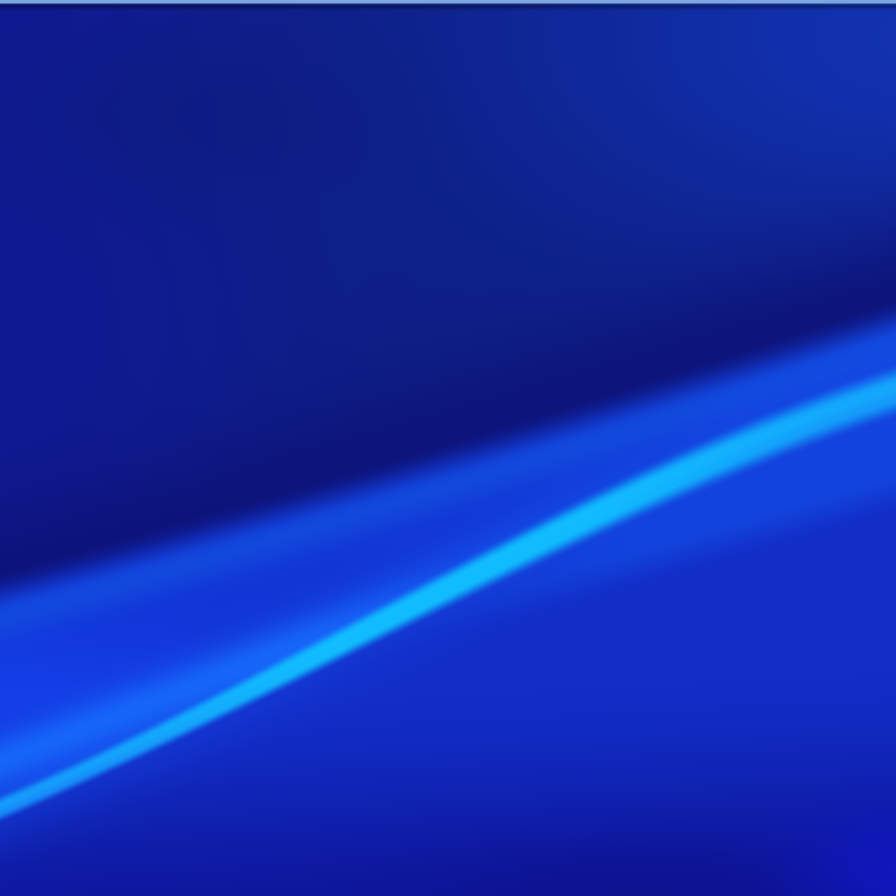
Write a three.js fragment shader that draws this background.

```glsl
// Draws a deep blue backdrop crossed by a soft rising band and a bright cyan light streak.
varying vec2 vUv;

// Soft bell of height 1 around zero.
float bell(float d, float width) {
  return exp(-d * d / (width * width));
}

// Elliptical soft spot.
float spot(vec2 p, vec2 center, vec2 radius) {
  vec2 q = (p - center) / radius;
  return exp(-dot(q, q));
}

// Dark field above the band, lighter toward the upper right.
vec3 upperField(vec2 p, float aboveEdge) {
  vec3 color = mix(vec3(0.06, 0.10, 0.57), vec3(0.05, 0.12, 0.52), smoothstep(0.0, 0.5, p.x));
  color = mix(color, vec3(0.07, 0.20, 0.70), 0.95 * spot(p, vec2(1.05, 0.96), vec2(0.48, 0.24)));
  color = mix(color, vec3(0.05, 0.11, 0.49), 0.6 * spot(p, vec2(0.22, 0.87), vec2(0.22, 0.10)));
  return mix(color, vec3(0.05, 0.07, 0.47), 0.85 * bell(aboveEdge - 0.01, 0.09));
}

// Blue field below the streak, darkening toward the bottom.
vec3 lowerField(vec2 p, float streak) {
  vec3 color = mix(vec3(0.05, 0.08, 0.60), vec3(0.07, 0.18, 0.78),
                   smoothstep(-0.02, 0.27, p.y + 0.05 * (1.0 - p.x)));
  color = mix(color, vec3(0.05, 0.06, 0.53), 0.6 * spot(p, vec2(0.72, 0.0), vec2(0.24, 0.06)));
  color = mix(color, vec3(0.06, 0.09, 0.78), 0.8 * spot(p, vec2(1.02, 0.03), vec2(0.12, 0.06)));

  // Faint sheet of light that widens to the right under the streak.
  float sheetEdge = 0.31 + 0.29 * (p.x - 0.52);
  float sheet = smoothstep(-0.025, 0.025, p.y - sheetEdge) * smoothstep(0.35, 0.75, p.x);
  color = mix(color, vec3(0.07, 0.28, 0.88), 0.85 * sheet);
  return mix(color, vec3(0.08, 0.26, 0.88), 0.45 * bell(p.y - streak, 0.045));
}

// Lit band between its upper edge and the streak.
vec3 bandField(vec2 p, float aboveEdge, float aboveStreak) {
  vec3 color = mix(vec3(0.07, 0.20, 0.84), vec3(0.07, 0.22, 0.82), p.x);
  color = mix(color, vec3(0.08, 0.26, 0.93), 0.7 * spot(p, vec2(0.0, 0.22), vec2(0.3, 0.08)));
  color = mix(color, vec3(0.07, 0.30, 0.87), 0.8 * bell(aboveEdge + 0.035, 0.025));
  return mix(color, vec3(0.08, 0.32, 0.93), 0.65 * bell(aboveStreak, 0.05));
}

void main() {
  vec2 p = vUv;
  float x = p.x;
  float aboveEdge = p.y - (0.345 + x * (0.28 + 0.026 * x));
  float streak = 0.097 + x * (0.43 + x * (0.215 - 0.178 * x));
  float aboveStreak = p.y - streak;

  // Three fields, joined along the streak and the band edge.
  vec3 color = mix(lowerField(p, streak), bandField(p, aboveEdge, aboveStreak),
                   smoothstep(-0.012, 0.012, aboveStreak));
  color = mix(color, upperField(p, aboveEdge), smoothstep(-0.028, 0.018, aboveEdge));

  // Blue companion ray that merges into the streak near the middle.
  float ray = bell(p.y - (0.15 + 0.39 * x), 0.028) * (1.0 - smoothstep(0.3, 0.65, x));
  color = mix(color, vec3(0.09, 0.42, 0.99), 0.85 * ray * smoothstep(-0.015, 0.01, aboveStreak));

  // Bright streak, hottest in the middle and wider to the right.
  float halfWidth = mix(0.013, 0.025, smoothstep(0.0, 0.9, x));
  float core = 1.0 - smoothstep(0.35, 1.25, abs(aboveStreak) / halfWidth);
  float heat = smoothstep(0.0, 0.4, x) * (1.0 - 0.6 * smoothstep(0.6, 1.0, x));
  vec3 streakColor = mix(vec3(0.09, 0.53, 0.98), vec3(0.06, 0.76, 1.0), heat);
  color = mix(color, streakColor, 0.95 * core);
  color = mix(color, vec3(0.08, 0.74, 1.0), 0.4 * bell(aboveStreak - 0.004, 0.008));

  // Thin pale rim along the top with a dark line beneath it.
  color *= 1.0 - 0.3 * bell(p.y - 0.993, 0.003);
  color = mix(color, vec3(0.50, 0.66, 0.88), smoothstep(0.9945, 0.9975, p.y));

  gl_FragColor = vec4(color, 1.0);
}
```
